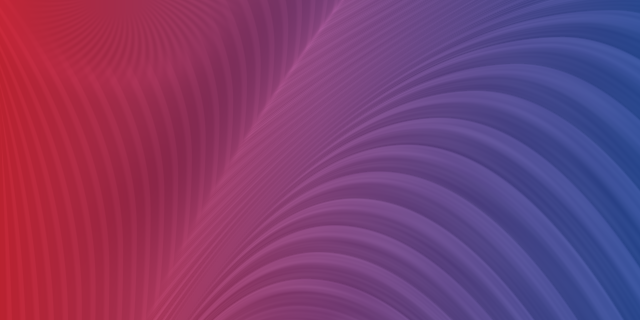
Reproduce this background procedurally as a Shadertoy shader.

```glsl
// Two fans of curved ribs meet at a glowing diagonal spine, over a red to blue gradient.
// Each fan is a family of bent parabolas; bisection finds which curve passes through a
// point, and that curve parameter drives the repeating ribs and the fine streaks.
#define RIB_PERIOD 0.084
#define RIB_PHASE 0.13
#define RIB_GAIN 0.075
#define FINE_PERIOD 0.043
#define FINE_GAIN 0.035
#define STREAK_GAIN 0.035
#define SPINE_GLOW 0.085
#define RAY_COUNT 64.0
#define FAN_CENTER vec2(0.36, 1.04)

const vec3 STOPS[7] = vec3[7](
    vec3(0.745, 0.14, 0.20), vec3(0.65, 0.17, 0.285), vec3(0.58, 0.22, 0.39),
    vec3(0.51, 0.265, 0.485), vec3(0.395, 0.28, 0.53), vec3(0.285, 0.29, 0.565),
    vec3(0.19, 0.30, 0.585));

vec3 backdrop(float x) {
    float t = clamp(x * 3.0, 0.0, 5.999);
    int i = int(t);
    return mix(STOPS[i], STOPS[i + 1], fract(t));
}

vec2 hashGradient(vec2 cell) {
    vec2 h = vec2(dot(cell, vec2(127.1, 311.7)), dot(cell, vec2(269.5, 183.3)));
    return fract(sin(h) * 43758.5) * 2.0 - 1.0;
}

float gradientNoise(vec2 p) {
    vec2 i = floor(p), f = p - i;
    vec2 u = f * f * f * (f * (f * 6.0 - 15.0) + 10.0);
    vec2 e = vec2(0.0, 1.0);
    float low = mix(dot(hashGradient(i), f), dot(hashGradient(i + e.yx), f - e.yx), u.x);
    float high = mix(dot(hashGradient(i + e.xy), f - e.xy), dot(hashGradient(i + 1.0), f - 1.0), u.x);
    return mix(low, high, u.y);
}

// Height at x of the right-hand arc whose apex lies at height a
float rightArc(float a, float x) {
    float dx = x - (0.92 + 0.15 * a + 0.9 * a * a);
    float c = max(a, 0.0);
    float bend = dx > 0.0 ? 1.2 : 1.0 / (0.65 + 1.62 * c * c * c);
    return a - bend * dx * dx;
}

// Horizontal place at height y of the left-hand arc that reaches out to b
float leftArc(float b, float y) {
    float dy = y - (1.35 * b - 0.3);
    float c = max(b, 0.0);
    return b - (dy > 0.0 ? 1.3 * c : 0.6 * c * c) * dy * dy;
}

// Curve parameters through p: x for the right family, y for the left
vec2 findArcs(vec2 p) {
    vec2 lo = vec2(-0.5, -0.3), hi = vec2(2.4, 1.3);
    for (int i = 0; i < 20; i++) {
        vec2 mid = 0.5 * (lo + hi);
        bvec2 below = bvec2(rightArc(mid.x, p.x) < p.y, leftArc(mid.y, p.y) < p.x);
        if (below.x) lo.x = mid.x; else hi.x = mid.x;
        if (below.y) lo.y = mid.y; else hi.y = mid.y;
    }
    return 0.5 * (lo + hi);
}

// Repeating strip from start to the end of each period, with smoothed edges
float band(float phase, float start, float soft, float width) {
    float s = fract(phase);
    float edge = clamp(width * 1.5, 0.03, 0.5);
    return smoothstep(start, start + max(soft, edge), s) * (1.0 - smoothstep(1.0 - edge, 1.0, s));
}

// Thin repeating line centred at a place within the period
float thinLine(float phase, float place, float width) {
    float d = abs(fract(phase - place + 0.5) - 0.5);
    return exp(-pow(d / (0.025 + 0.6 * width), 2.0));
}

void mainImage(out vec4 fragColor, in vec2 fragCoord) {
    vec2 p = fragCoord / iResolution.xy * vec2(2.0, 1.0);
    float pixel = 1.0 / iResolution.y;
    vec2 arcs = findArcs(p);
    vec2 arcWidth = fwidth(arcs);
    float spine = 0.86 * (p.x - (0.48 + 0.42 * p.y + 0.17 * p.y * p.y));
    float rightSide = smoothstep(-pixel - 0.03 * (1.0 - p.y), pixel, spine);
    vec3 color = backdrop(p.x);

    // Right fan: light strips between flat gaps, thin rims, uneven streaks
    float phase = (arcs.x - RIB_PHASE) / RIB_PERIOD;
    float width = arcWidth.x / RIB_PERIOD;
    float clarity = (1.0 - smoothstep(0.15, 0.6, width)) * smoothstep(0.0, 0.12, arcs.x);
    clarity *= mix(1.0, 0.35, smoothstep(0.85, 1.2, arcs.x));
    float ribs = band(phase, 0.42, 0.22, width) - 0.45 - 0.25 * exp(-9.0 * fract(phase));
    float rims = thinLine(phase, 0.93, width) + 0.6 * thinLine(phase, 0.68, width);
    float streaks = gradientNoise(vec2(arcs.x * 110.0, p.x * 3.0))
                  + 0.8 * gradientNoise(vec2(arcs.x * 45.0 + 9.0, p.x * 4.0));
    vec3 rightTint = vec3(0.8, 0.65, 0.85) * (RIB_GAIN * (ribs + 0.2 * rims) * clarity);
    rightTint += STREAK_GAIN * streaks * (1.0 - smoothstep(0.006, 0.03, arcWidth.x));
    rightTint += vec3(0.8, 0.4, 0.5) * SPINE_GLOW * exp(-5.0 * max(spine, 0.0));
    rightTint -= 0.05 * exp(-9.0 * length((p - vec2(1.02, 0.0)) * vec2(0.7, 1.0)));

    // Left fan: thin ribs outside the fold, curling rays inside it
    vec2 q = (p - FAN_CENTER) * vec2(0.78, 1.0);
    float radius = length(q);
    float angle = atan(q.y, q.x) + 1.8 * radius;
    float insideFold = 1.0 - smoothstep(0.2, 0.34, radius);
    float finePhase = arcs.y / FINE_PERIOD;
    float fineWidth = arcWidth.y / FINE_PERIOD;
    float fine = band(finePhase, 0.45, 0.25, fineWidth) - 0.4;
    fine *= 1.0 - smoothstep(0.25, 0.7, fineWidth);
    float rayBlur = RAY_COUNT * pixel / max(radius, 0.01);
    float rays = sin(angle * RAY_COUNT) * (1.0 - smoothstep(0.8, 2.5, rayBlur));
    rays *= smoothstep(0.04, 0.12, radius) * smoothstep(0.05, 0.3, p.x);
    float fold = exp(-pow((radius - 0.29) / 0.05, 2.0)) * smoothstep(0.85, 0.4, p.x);
    vec3 leftTint = vec3(1.0, 0.6, 0.75) * mix(FINE_GAIN * fine, 0.022 * rays, insideFold);
    leftTint += vec3(0.03, 0.01, 0.02) * fold;
    float hollow = exp(-pow((spine + 0.15) / 0.16, 2.0)) * smoothstep(0.05, 0.5, p.y);
    leftTint -= vec3(0.06, 0.04, 0.045) * hollow;
    leftTint += vec3(0.9, 0.4, 0.5) * SPINE_GLOW * exp(min(spine, 0.0) * mix(14.0, 26.0, p.y));

    // Join the fans and trace the bright crest
    color += mix(leftTint, rightTint, rightSide);
    float crest = exp(-pow(spine / (0.004 + pixel), 2.0)) * smoothstep(0.35, 0.9, p.y);
    color += vec3(0.05, 0.03, 0.045) * crest;
    fragColor = vec4(clamp(color, 0.0, 1.0), 1.0);
}
```
